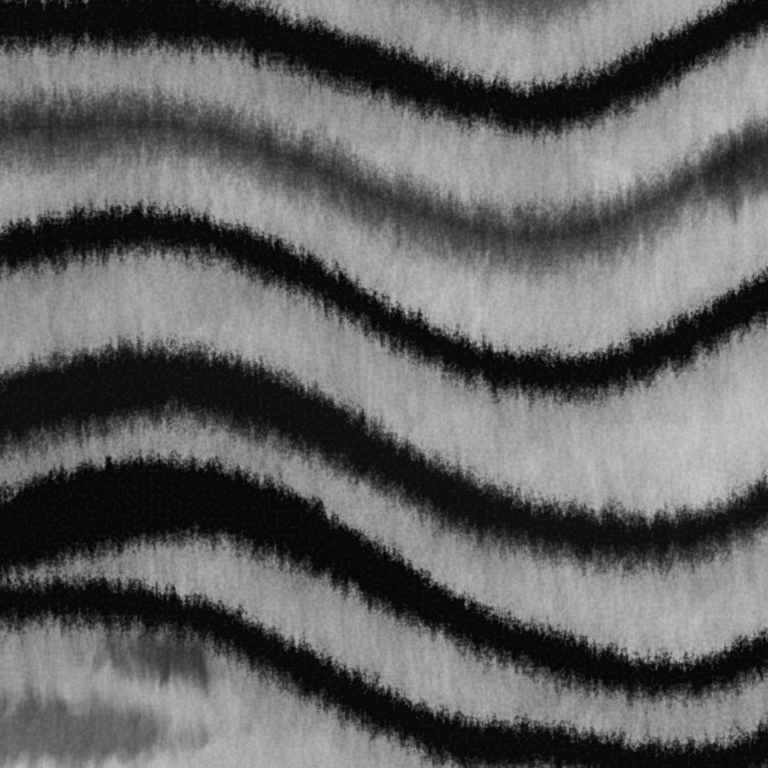
This pattern is drawn by a Shadertoy shader. Its source:

```glsl
const float PI = 3.14159265;
const int BANDS = 7;

// Per band: mean depth, wave height, crest position, drift at the right side
const vec4 PATHS[BANDS] = vec4[BANDS](
    vec4(-0.070, 0.055, 0.180, -0.100),
    vec4( 0.083, 0.060, 0.195, -0.070),
    vec4( 0.237, 0.074, 0.180, -0.042),
    vec4( 0.395, 0.095, 0.195, -0.010),
    vec4( 0.594, 0.095, 0.220,  0.050),
    vec4( 0.751, 0.101, 0.228,  0.080),
    vec4( 0.880, 0.094, 0.143,  0.125));

// Per band: half width at left, half width at right, softness, ink density
const vec4 STROKES[BANDS] = vec4[BANDS](
    vec4(0.030, 0.030, 0.030, 0.60),
    vec4(0.034, 0.028, 0.013, 0.98),
    vec4(0.028, 0.024, 0.034, 0.72),
    vec4(0.026, 0.026, 0.012, 0.98),
    vec4(0.047, 0.029, 0.017, 0.93),
    vec4(0.055, 0.023, 0.012, 0.99),
    vec4(0.027, 0.028, 0.013, 0.98));

vec2 hashGradient(vec2 cell) {
    float angle = fract(sin(dot(cell, vec2(127.1, 311.7))) * 43758.5) * 2.0 * PI;
    return vec2(cos(angle), sin(angle));
}

float gradientNoise(vec2 p) {
    vec2 i = floor(p), f = p - i;
    vec2 u = f * f * f * (f * (f * 6.0 - 15.0) + 10.0);
    vec2 e = vec2(1.0, 0.0);
    float low = mix(dot(hashGradient(i), f),
                    dot(hashGradient(i + e.xy), f - e.xy), u.x);
    float high = mix(dot(hashGradient(i + e.yx), f - e.yx),
                     dot(hashGradient(i + e.xx), f - e.xx), u.x);
    return mix(low, high, u.y);
}

float fbm(vec2 p, int octaves) {
    float sum = 0.0, gain = 1.0;
    for (int i = 0; i < octaves; i++) {
        sum += gain * gradientNoise(p);
        p = mat2(1.6, 1.2, -1.2, 1.6) * p + 17.3;
        gain *= 0.55;
    }
    return sum;
}

// Depth of a band's centre line below the top edge
float bandCentre(float x, vec4 path) {
    float wave = -path.y * cos((x - path.z) * PI / 0.534);
    float drift = path.w * smoothstep(0.68, 1.0, x);
    float leftLift = 0.03 * pow(max(1.0 - x / 0.2, 0.0), 2.0);
    return path.x + wave + drift - leftLift;
}

// Ink coverage in x, diluted wash around it in y
vec2 inkBand(vec2 p, vec4 path, vec4 stroke, float fringe) {
    float offset = p.y - bandCentre(p.x, path);
    float below = smoothstep(-0.01, 0.01, offset);
    float halfWidth = mix(stroke.x, stroke.y, smoothstep(0.1, 0.85, p.x));
    float d = abs(offset) - halfWidth + fringe;
    float soft = stroke.z * mix(1.0, 1.45, below);
    float ink = stroke.w * (1.0 - smoothstep(-soft, soft, d));
    float wash = stroke.w * mix(0.24, 0.32, below)
               * exp(-max(d, 0.0) / mix(0.018, 0.040, below));
    return vec2(ink, wash);
}

float blot(vec2 p, vec2 centre, vec2 radius, float ragged) {
    return 1.0 - smoothstep(0.3, 1.2, length((p - centre) / radius) + ragged);
}

void mainImage(out vec4 fragColor, in vec2 fragCoord) {
    vec2 uv = fragCoord / iResolution.xy;
    vec2 p = vec2(uv.x, 1.0 - uv.y);

    // Paper texture and feathering at several scales
    float cloud = fbm(p * 6.0 + 3.0, 4);
    float streak = fbm(p * vec2(55.0, 14.0) + cloud, 3);
    float fibre = fbm(p * vec2(130.0, 45.0) + 9.0, 2);
    float grain = fbm(p * 190.0, 2);
    float fringe = 0.010 * streak + 0.009 * fibre + 0.008 * grain + 0.006 * cloud;

    // Layered wet ink
    float clearInk = 1.0, clearWash = 1.0;
    for (int i = 0; i < BANDS; i++) {
        vec2 layer = inkBand(p, PATHS[i], STROKES[i], fringe);
        clearInk *= 1.0 - layer.x;
        clearWash *= 1.0 - layer.y;
    }

    // Stray stains and pale pools
    float ragged = 0.6 * cloud + 0.3 * streak;
    float stain = 0.60 * blot(p, vec2(0.22, 0.855), vec2(0.085, 0.045), ragged)
                + 0.40 * blot(p, vec2(0.09, 0.960), vec2(0.170, 0.050), ragged)
                + 0.45 * blot(p, vec2(0.97, 0.220), vec2(0.070, 0.060), ragged);
    float pool = blot(p, vec2(0.90, 0.53), vec2(0.13, 0.09), ragged)
               + blot(p, vec2(0.75, 0.76), vec2(0.09, 0.05), ragged)
               + blot(p, vec2(0.02, 0.99), vec2(0.06, 0.03), ragged);

    // Paper tone, wash and pigment
    float paper = mix(0.65, 0.71, p.x) + 0.07 * cloud + 0.05 * streak + 0.05 * pool;
    float tone = paper * clearWash * (1.0 - clamp(stain, 0.0, 0.8));
    tone += 0.05 * grain + 0.025 * fibre;
    float pigment = 0.025 + 0.07 * max(grain, 0.0);
    tone = mix(pigment, tone, clearInk);

    fragColor = vec4(vec3(clamp(tone, 0.0, 1.0)), 1.0);
}
```
